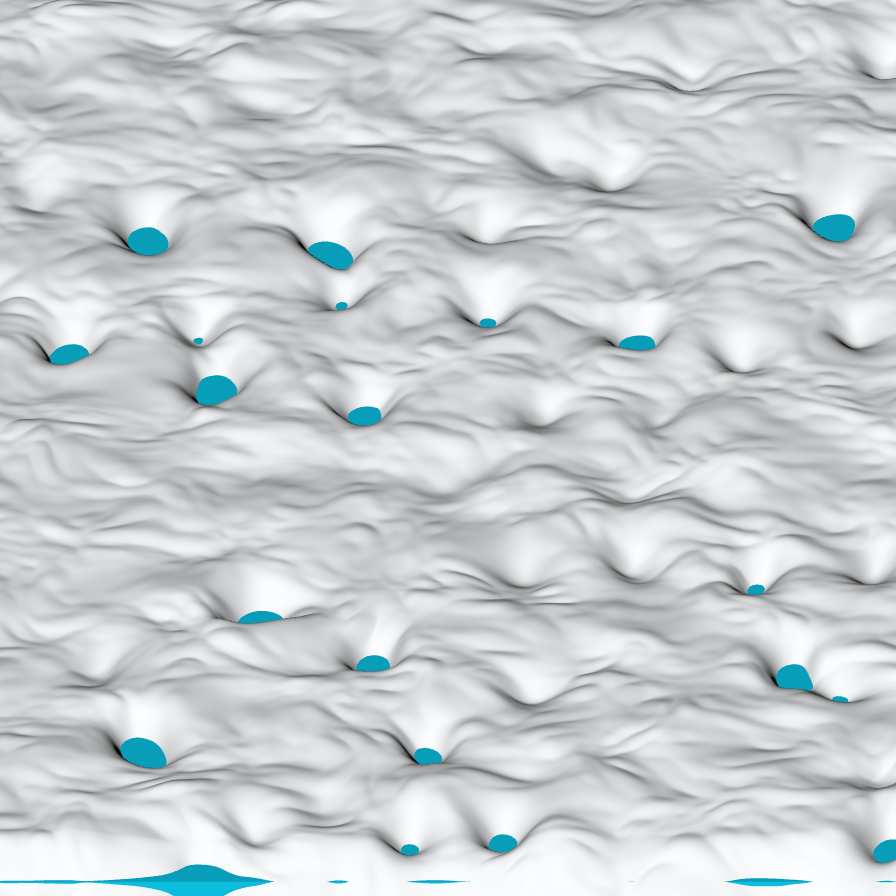
This texture is drawn by a WebGL 1 fragment shader. Its source:

```glsl
precision highp float;

// A pale, lumpy crust seen obliquely, pitted with holes down to blue water.
// Each pixel marches a ray over a noise height field, front to back, and shades
// the first surface met; the crust ends in a rounded shore along the bottom.

uniform vec2 u_resolution;

const float WATER_DEPTH = 0.028;   // water plane below the mean ground
const float CREST = 0.022;         // upper bound of the ground height
const float WATER_FRONT = 0.044;   // depth at which the water block begins
const vec2 VIEW_TILT = vec2(0.6, 0.8); // sine and cosine of camera elevation
const vec3 WATER_TOP = vec3(0.03, 0.62, 0.73);
const vec3 WATER_SIDE = vec3(0.05, 0.74, 0.87);
const vec3 CRUST = vec3(0.985, 0.993, 1.0);

vec2 hash2(vec2 cell) {
  vec3 h = fract(cell.xyx * vec3(0.1031, 0.1030, 0.0973));
  h += dot(h, h.yzx + 33.33);
  return fract((h.xx + h.yz) * h.zy);
}

float cornerSlope(vec2 cell, vec2 offset) {
  return dot(hash2(cell) * 2.0 - 1.0, offset);
}

// Gradient noise, roughly -0.7 to 0.7
float noise(vec2 p) {
  vec2 cell = floor(p);
  vec2 f = p - cell;
  vec2 u = f * f * f * (f * (f * 6.0 - 15.0) + 10.0);
  vec2 e = vec2(1.0, 0.0);
  float near = mix(cornerSlope(cell, f), cornerSlope(cell + e, f - e), u.x);
  float far = mix(cornerSlope(cell + e.yx, f - e.yx),
                  cornerSlope(cell + 1.0, f - 1.0), u.x);
  return near + (far - near) * u.y;
}

// Scattered round hollows; few of them are deep enough to reach the water
float pits(vec2 ground, vec2 spacing, vec2 radius, float maxDepth) {
  vec2 base = floor(ground / spacing - 0.5);
  float depth = 0.0;
  for (int j = 0; j < 2; j++) {
    for (int i = 0; i < 2; i++) {
      vec2 cell = base + vec2(float(i), float(j));
      vec2 center = (cell + 0.1 + 0.8 * hash2(cell + 71.0)) * spacing;
      vec2 d = (ground - center) / radius;
      float strength = hash2(cell + 139.0).x;
      depth += maxDepth * strength * strength * exp(-0.5 * dot(d, d));
    }
  }
  return depth;
}

// Ground height at (across, depth), in canvas units as projected on screen
float terrain(vec2 ground) {
  vec2 q = ground * vec2(10.0, 22.0) + 40.0;
  vec2 warp = vec2(noise(q * 0.7 + 17.0), noise(q * 0.7 + 61.0));
  q += 0.55 * warp;
  float lumps = noise(q);
  float folds = noise(mat2(1.75, 0.6, -0.6, 1.75) * q);
  float puffs = sqrt(folds * folds + 0.012) - 0.22;
  float height = 0.014 * lumps + 0.010 * warp.x + 0.009 * puffs
               + 0.001 * noise(q * 4.0);
  height -= pits(ground + warp * vec2(0.024, 0.012),
                 vec2(0.13, 0.10), vec2(0.022, 0.015), 0.052);
  float shore = 1.0 - smoothstep(WATER_FRONT - 0.03, WATER_FRONT + 0.03, ground.y);
  return height - 2.0 * WATER_DEPTH * shore;
}

vec3 shadeCrust(vec2 ground) {
  vec2 e = vec2(0.0014, 0.0);
  float h = terrain(ground);
  vec2 slope = vec2(terrain(ground + e), terrain(ground + e.yx)) - h;
  slope *= vec2(1.0, VIEW_TILT.x) / (e.x * VIEW_TILT.y);
  vec3 normal = normalize(vec3(-slope.x, 1.0, -slope.y));
  vec3 light = normalize(vec3(-0.2, 0.6, -0.75));
  float lit = max(dot(normal, light), 0.0);
  return CRUST * min(pow(lit, 0.45), 1.0);
}

vec3 scene(vec2 screen) {
  float waterZ = max(screen.y + WATER_DEPTH, WATER_FRONT);
  float z = screen.y - CREST;
  float stepSize = (waterZ - z) / 26.0;
  bool hit = false;
  for (int i = 0; i < 26; i++) {
    z += stepSize;
    if (z + terrain(vec2(screen.x, z)) >= screen.y) {
      hit = true;
      break;
    }
  }
  if (!hit) {
    return screen.y < WATER_FRONT - WATER_DEPTH ? WATER_SIDE : WATER_TOP;
  }
  // Narrow the crossing by bisection
  for (int i = 0; i < 4; i++) {
    stepSize *= 0.5;
    float middle = z - stepSize;
    if (middle + terrain(vec2(screen.x, middle)) >= screen.y) z = middle;
  }
  return shadeCrust(vec2(screen.x, z));
}

void main() {
  float scale = min(u_resolution.x, u_resolution.y);
  vec3 color = vec3(0.0);
  // Four rotated samples per pixel smooth the silhouettes
  for (int i = 0; i < 4; i++) {
    float k = float(i);
    vec2 offset = vec2(fract(k * 0.5 + 0.125 + 0.25 * floor(k * 0.5)), (k + 0.5) * 0.25);
    color += scene((gl_FragCoord.xy - 0.5 + offset) / scale);
  }
  gl_FragColor = vec4(color * 0.25, 1.0);
}
```
